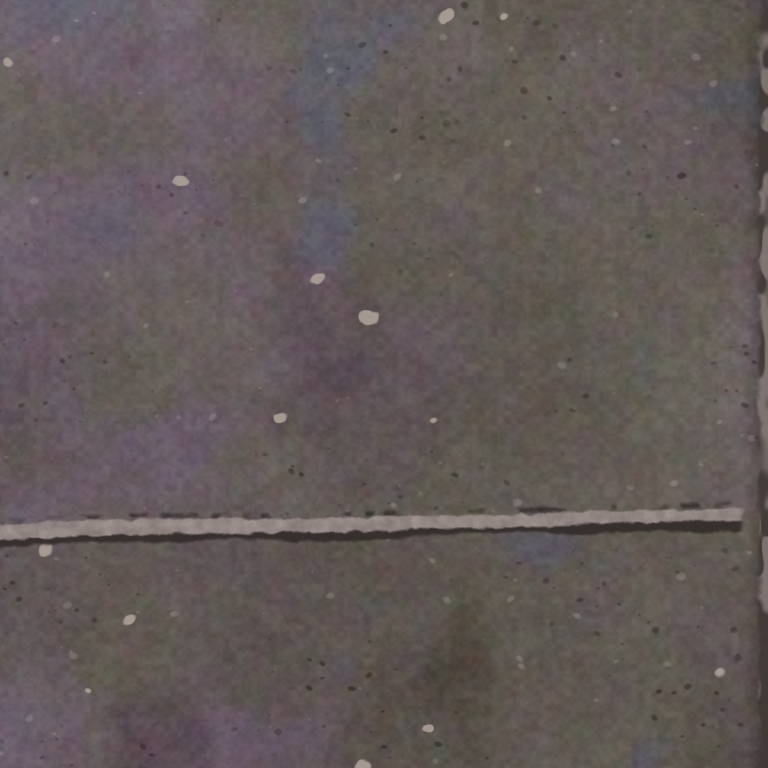
Reproduce this texture procedurally as a Shadertoy shader.

```glsl
#define JOINT_Y 0.308
#define JOINT_SLOPE 0.023
#define JOINT_HALF 0.0105
#define SIDE_X 0.989
#define GRAIN 0.085
#define MOTTLE 0.12
#define SOFT 0.0022
#define STONE vec3(0.398, 0.361, 0.355)
#define PURPLE vec3(0.425, 0.371, 0.417)
#define MORTAR vec3(0.59, 0.54, 0.53)
#define SHADOW vec3(0.19, 0.165, 0.16)

float hash(vec2 p) {
    return fract(sin(dot(p, vec2(127.1, 311.7))) * 43758.5453);
}

float noise(vec2 p) {
    vec2 cell = floor(p), f = fract(p);
    f = f * f * (3.0 - 2.0 * f);
    float low = mix(hash(cell), hash(cell + vec2(1, 0)), f.x);
    float high = mix(hash(cell + vec2(0, 1)), hash(cell + vec2(1, 1)), f.x);
    return mix(low, high, f.y);
}

float fbm(vec2 p) {
    float sum = 0.0, gain = 0.5;
    for (int i = 0; i < 5; i++) {
        sum += gain * noise(p);
        p = mat2(0.8, 0.6, -0.6, 0.8) * p * 2.03 + 7.3;
        gain *= 0.5;
    }
    return sum / 0.97;
}

// Scattered irregular ellipses, one candidate per cell; returns coverage
float specks(vec2 p, float scale, float density, vec2 radii, float seed) {
    float cover = 0.0;
    vec2 home = floor(p * scale);
    for (int y = -1; y <= 1; y++)
    for (int x = -1; x <= 1; x++) {
        vec2 cell = home + vec2(x, y);
        vec2 id = cell + seed;
        if (hash(id) > density) continue;
        vec2 center = (cell + vec2(hash(id + 3.1), hash(id + 5.7))) / scale;
        float size = hash(id + 9.2);
        float radius = mix(radii.x, radii.y, size * size);
        float angle = 1.4 * (hash(id + 12.4) - 0.5);
        vec2 d = p - center;
        d = mat2(cos(angle), -sin(angle), sin(angle), cos(angle)) * d;
        d.y *= 1.0 + 0.8 * hash(id + 15.8);
        float edge = length(d) - radius * (0.75 + 0.5 * noise(p * 130.0 + seed));
        cover = max(cover, 1.0 - smoothstep(-SOFT, SOFT, edge));
    }
    return cover;
}

// Worn stone with soft coloured clouds and fine grain
vec3 stone(vec2 p, float lower) {
    float violet = fbm(p * 5.0 + 21.0) + 0.3 * (0.45 - p.x) - 0.1 * lower;
    vec3 color = mix(STONE, PURPLE, smoothstep(0.38, 0.66, violet));
    float olive = fbm(p * 6.0 + 43.0) + 0.16 * (p.x - 0.5) + 0.07 * lower;
    color = mix(color, vec3(0.385, 0.362, 0.328), 0.75 * smoothstep(0.46, 0.7, olive));
    float blue = noise(p * 7.0 + 65.0) + 0.25 * (noise(p * 24.0) - 0.5);
    color = mix(color, vec3(0.355, 0.362, 0.42), 0.65 * smoothstep(0.76, 1.0, blue));

    // Tints of a few grains across
    vec3 tint = vec3(noise(p * 42.0 + 11.0), noise(p * 42.0 + 31.0), noise(p * 42.0 + 51.0));
    color += 0.028 * (tint - 0.5);

    // Broad light and fine grain
    color += MOTTLE * (fbm(p * 4.0 + 87.0) - 0.5) - 0.022 * lower;
    float grain = 0.6 * noise(p * 115.0) + 0.4 * noise(p * 240.0 + 17.0);
    color += GRAIN * (grain - 0.5);

    // Dirty stains, clustered pits and pale flecks
    float stain = smoothstep(0.57, 0.76, fbm(p * vec2(5.0, 4.0) + 132.0));
    color -= vec3(0.055, 0.06, 0.065) * stain;
    float cluster = smoothstep(0.3, 0.75, noise(p * 8.0 + 150.0));
    color -= 0.11 * cluster * specks(p, 46.0, 0.3, vec2(0.001, 0.0055), 200.0);
    color += 0.09 * specks(p, 34.0, 0.1, vec2(0.001, 0.006), 300.0);
    return color;
}

void mainImage(out vec4 fragColor, in vec2 fragCoord) {
    vec2 p = fragCoord / iResolution.xy;

    // Height above the slanting, ragged joint
    float wobble = 0.005 * (noise(vec2(p.x * 9.0, 4.0)) - 0.5);
    float height = p.y - JOINT_Y - JOINT_SLOPE * p.x - wobble;
    float ragged = 0.008 * (fbm(p * 65.0 + 5.0) - 0.5);
    float lower = 1.0 - smoothstep(-0.006, 0.006, height);
    vec3 color = stone(p, lower);

    // Loose pale grit
    float grit = specks(p, 8.0, 0.28, vec2(0.004, 0.014), 400.0);
    color = mix(color, vec3(0.68, 0.63, 0.60), 0.9 * grit);

    // Shadow under the joint and crumbs on its upper edge
    float inside = 1.0 - smoothstep(0.962, 0.972, p.x + ragged);
    float depth = 0.004 + 0.008 * noise(vec2(p.x * 13.0, 8.0));
    float under = 1.0 - smoothstep(-0.003, 0.003, abs(height + JOINT_HALF + ragged) - depth);
    color = mix(color, SHADOW, 0.88 * under * inside);
    float rim = 1.0 - smoothstep(0.0, 0.007, abs(height - JOINT_HALF - 0.003));
    color -= 0.15 * rim * inside * smoothstep(0.45, 0.75, noise(p * 75.0));

    // Pale mortar, thinner toward the right
    float halfWidth = JOINT_HALF - 0.003 * p.x;
    float band = 1.0 - smoothstep(-SOFT, SOFT, abs(height + ragged) - halfWidth);
    vec3 mortar = MORTAR + 0.17 * (fbm(p * 85.0 + 9.0) - 0.5);
    color = mix(color, mortar, 0.94 * band * inside);

    // Crumbling side joint
    float side = p.x - SIDE_X + 0.018 * (fbm(p * 38.0 + 73.0) - 0.5);
    color -= 0.055 * smoothstep(-0.022, 0.0, side);
    float chips = smoothstep(0.5, 0.68, noise(p * vec2(60.0, 38.0) + 91.0));
    vec3 rubble = mix(vec3(0.25, 0.22, 0.21), MORTAR, 0.8 * chips);
    color = mix(color, rubble, 0.85 * smoothstep(-0.004, 0.004, side));

    fragColor = vec4(clamp(color, 0.0, 1.0), 1.0);
}
```
